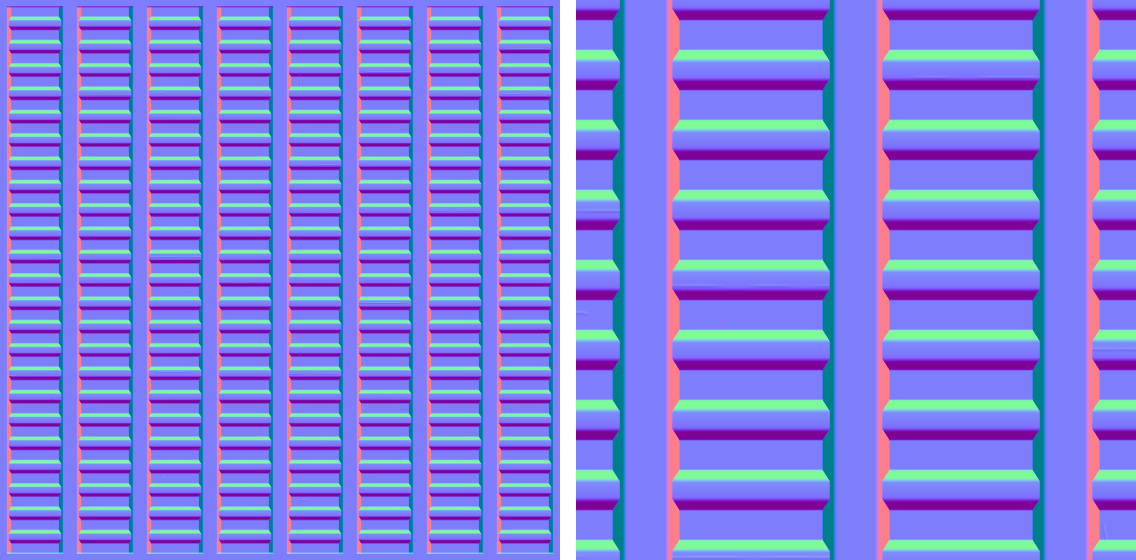
Left, the full canvas; right, a detail of the centre.
A Shadertoy shader for this texture map:

```glsl
// Layout, in design units (SHEET units span the canvas)
const float SHEET = 768.0;
const vec2 PITCH = vec2(96.0, 32.0);      // bay width, slat spacing
const float SLAT_ROWS = 23.0;
const float BAY_HALF_WIDTH = 38.7;
const float BAY_HALF_HEIGHT = 375.2;
const float WALL_WIDTH = 6.0;             // sloped side walls
const float END_WIDTH = 1.2;              // thin top and bottom walls
const float SLAT_HALF = 9.2;
const float FACE_HALF = 4.0;              // flat part of a slat
const float FACE_DEPTH = 0.45;            // 0 = frame, 1 = bay floor

// Tilt of the surfaces
const float WALL_TILT = 0.995;
const float SLAT_TILT = 0.985;
const float FACE_BULGE = 0.13;

// Wear
const float SCRATCH_CELL = 48.0;
const float SCRATCH_CHANCE = 0.13;
const float SCRATCH_TILT = 0.4;
const float LONG_GROOVE_CHANCE = 0.1;
const float LONG_GROOVE_TILT = 0.45;
const float GROOVE_WIDTH = 0.7;

vec3 hash3(vec2 p) {
    vec3 q = fract(p.xyx * vec3(0.1031, 0.1030, 0.0973));
    q += dot(q, q.yxz + 33.33);
    return fract((q.xxy + q.yzz) * q.zyx);
}

float cornerGradient(vec2 cell, vec2 offset) {
    float angle = 6.2832 * hash3(cell).x;
    return dot(vec2(cos(angle), sin(angle)), offset);
}

float gradientNoise(vec2 p) {
    vec2 i = floor(p), f = fract(p);
    vec2 u = f * f * f * (f * (f * 6.0 - 15.0) + 10.0);
    vec2 e = vec2(1.0, 0.0);
    return mix(mix(cornerGradient(i, f), cornerGradient(i + e, f - e), u.x),
               mix(cornerGradient(i + e.yx, f - e.yx), cornerGradient(i + 1.0, f - 1.0), u.x), u.y);
}

// Coverage of the positive side of a signed distance
float cover(float dist, float px) {
    return clamp(dist / px + 0.5, 0.0, 1.0);
}

// Tilt across a V-shaped groove
float groove(float across, float px) {
    float t = across / max(GROOVE_WIDTH, 0.5 * px);
    return t * exp(-t * t);
}

// Short, bent scratches, at most one in each cell
vec2 scratchTilt(vec2 p, float px) {
    vec2 cell = floor(p / SCRATCH_CELL);
    vec3 pick = hash3(cell + 7.0);
    vec3 shape = hash3(cell + 91.0);
    vec2 f = p - (cell + 0.5) * SCRATCH_CELL - (shape.xy - 0.5) * 20.0;
    float angle = 3.1416 * pick.y;
    vec2 dir = vec2(cos(angle), sin(angle));
    vec2 side = vec2(-dir.y, dir.x);
    float along = dot(f, dir);
    float across = dot(f, side) + 4.0 * gradientNoise(vec2(along * 0.12, shape.z * 50.0));
    float halfLength = mix(3.0, 11.0, pick.z);
    float fade = 1.0 - smoothstep(0.6 * halfLength, halfLength, abs(along));
    return step(pick.x, SCRATCH_CHANCE) * fade * SCRATCH_TILT * groove(across, px) * side;
}

void mainImage(out vec4 fragColor, in vec2 fragCoord) {
    vec2 p = fragCoord / iResolution.xy * SHEET;
    float px = SHEET / iResolution.y;

    // Bay: signed distances in from its sides and ends
    float x = mod(p.x, PITCH.x) - 0.5 * PITCH.x;
    float y = p.y - 0.5 * SHEET;
    float sideDist = BAY_HALF_WIDTH - abs(x);
    float endDist = BAY_HALF_HEIGHT - abs(y);
    float inBay = cover(endDist, px);
    float wall = smoothstep(-0.8, 1.5, sideDist) * cover(WALL_WIDTH - sideDist, px);
    float endWall = inBay * cover(END_WIDTH - endDist, px) * cover(sideDist, px);
    vec2 tilt = vec2(-sign(x) * WALL_TILT * wall * inBay, 0.0);
    tilt = mix(tilt, vec2(0.0, -sign(y) * SLAT_TILT), endWall);

    // Slats: they show wherever they rise above the walls, which mitres the ends
    float row = floor(p.y / PITCH.y + 0.5);
    float v = p.y - row * PITCH.y;
    float wallDepth = clamp(sideDist / WALL_WIDTH, 0.0, 1.0);
    float rise = max(abs(v) - FACE_HALF, 0.0) / (SLAT_HALF - FACE_HALF);
    float slatDepth = mix(FACE_DEPTH, 1.0, rise);
    float hasSlat = step(0.5, row) * step(row, SLAT_ROWS + 0.5);
    float slat = hasSlat * cover((wallDepth - slatDepth) * WALL_WIDTH, px);
    float bevel = smoothstep(FACE_HALF - 0.9, FACE_HALF + 1.7, abs(v));
    float faceTilt = FACE_BULGE * v / FACE_HALF;
    vec2 slatTilt = vec2(0.0, mix(faceTilt, sign(v) * SLAT_TILT, bevel));

    // Long grooves along a few slat faces
    vec3 pick = hash3(vec2(floor(p.x / PITCH.x), row) + 31.0);
    float patchy = smoothstep(-0.4, 0.2, gradientNoise(vec2(p.x * 0.04, row + 0.5)));
    float longGroove = groove(v - mix(-3.5, 2.0, pick.y), px) * patchy * step(pick.x, LONG_GROOVE_CHANCE);
    slatTilt.y += LONG_GROOVE_TILT * longGroove * (1.0 - bevel);
    tilt = mix(tilt, slatTilt, slat);

    // Scratches fade out on steep surfaces
    tilt += scratchTilt(p, px) * (1.0 - min(length(tilt), 1.0));

    vec3 normal = vec3(tilt, sqrt(max(1.0 - dot(tilt, tilt), 0.0)));
    fragColor = vec4(0.495 + 0.495 * normal, 1.0);
}
```
